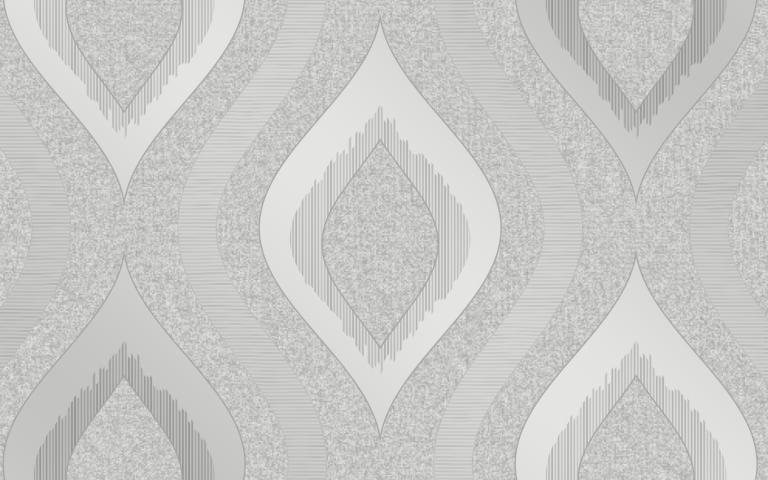
A Shadertoy shader for this pattern:

```glsl
// Staggered pointed ogees in pale foil, with hatched hearts and wavy ribbed bands,
// over a grey woven ground. Columns are folded to one local ogee; shapes are
// half-width profiles turned into distances, and a diagonal sheen tints the foil.

const float PI = 3.14159265;

// Layout, in canvas heights
const vec2  ORIGIN       = vec2(-0.008, 0.025);  // main ogee, from canvas centre
const float COLUMN       = 0.5333;               // spacing of columns
const float ROW          = 0.9833;               // spacing of ogees in a column
const vec2  OGEE_SIZE    = vec2(0.252, 0.4375);  // half extents
const vec2  HATCH_SIZE   = vec2(0.188, 0.300);
const vec2  HEART_SIZE   = vec2(0.121, 0.217);
const float HATCH_DROP   = 0.023;
const float HEART_DROP   = 0.033;
const float BAND_SWING   = 0.115;
const float BAND_HALF    = 0.040;
const float LINE_HALF    = 0.0014;
const float HATCH_PITCH  = 0.0066;
const float RIB_PITCH    = 0.0075;

// Tones
const vec3  TINT         = vec3(1.0, 1.0, 0.992);
const float GROUND       = 0.782;
const float FOIL_DARK    = 0.765;
const float FOIL_LIGHT   = 0.895;
const float BAND_DARK    = 0.785;
const float BAND_LIGHT   = 0.845;
const float OUTLINE      = 0.63;
const float BAND_EDGE    = 0.72;

float hash(vec2 p) {
    return fract(sin(dot(p, vec2(127.1, 311.7))) * 43758.5453);
}

float noise(vec2 p) {
    vec2 i = floor(p), f = fract(p);
    f = f * f * (3.0 - 2.0 * f);
    return mix(mix(hash(i), hash(i + vec2(1, 0)), f.x),
               mix(hash(i + vec2(0, 1)), hash(i + vec2(1, 1)), f.x), f.y);
}

// Pointed leaf: bow 0 gives flared cosine tips, bow 1 a plain lens
float leafDist(vec2 q, vec2 size, float bow) {
    float t = abs(q.y) / size.y;
    float a = PI * min(t, 1.0);
    float width = size.x * mix(0.5 + 0.5 * cos(a), 1.0 - t * t, bow);
    float slope = size.x / size.y * mix(0.5 * PI * sin(a), 2.0 * t, bow);
    return (abs(q.x) - width) / sqrt(1.0 + slope * slope);
}

// Distance to the centre line of the wavy band beside a column
float bandDist(vec2 q) {
    float k = 2.0 * PI / ROW;
    float slope = BAND_SWING * k * sin(k * q.y);
    float x = 0.5 * COLUMN + BAND_SWING * cos(k * q.y);
    return abs(abs(q.x) - x) / sqrt(1.0 + slope * slope);
}

float fill(float d, float aa) {
    return 1.0 - smoothstep(-aa, aa, d);
}

// Crossed threads with fine grain and dark flecks
float weave(vec2 p) {
    float warp = noise(p * vec2(290.0, 75.0));
    float weft = noise(p * vec2(75.0, 290.0) + 37.0);
    float grain = noise(p * 310.0 + 91.0);
    float fleck = max(smoothstep(0.72, 1.0, warp), smoothstep(0.72, 1.0, weft));
    return GROUND + 0.07 * (warp + weft - 1.0) + 0.15 * (grain - 0.5)
         - 0.10 * fleck * noise(p * 45.0);
}

// Soft parallel strokes, each with its own weight
float strokes(float x, float pitch, float seed) {
    float s = x / pitch;
    float stroke = 1.0 - smoothstep(0.12, 0.42, abs(fract(s) - 0.5));
    return stroke * mix(0.55, 1.0, hash(vec2(floor(s), seed)));
}

void mainImage(out vec4 fragColor, in vec2 fragCoord) {
    vec2 p = (fragCoord - 0.5 * iResolution.xy) / iResolution.y - ORIGIN;
    float aa = 0.75 / iResolution.y;

    // Local ogee: every second column is shifted by half a row
    float column = round(p.x / COLUMN);
    float shift = 0.5 * ROW * mod(column, 2.0);
    vec2 q = vec2(p.x - column * COLUMN, mod(p.y - shift + 0.5 * ROW, ROW) - 0.5 * ROW);

    float sheen = 0.5 + 0.5 * cos(0.5 * PI * (p.x / COLUMN + 2.0 * p.y / ROW));
    float cloth = weave(p);
    float tone = cloth;

    // Ribbed band
    float band = bandDist(q) - BAND_HALF;
    float ribs = strokes(p.y + 0.002 * noise(p * 18.0), RIB_PITCH, column);
    ribs *= 0.4 + 0.6 * noise(p * vec2(30.0, 130.0));
    float ribbed = mix(BAND_DARK, BAND_LIGHT, sheen) - 0.10 * ribs;
    tone = mix(tone, ribbed, fill(band, aa));
    tone = mix(tone, BAND_EDGE, 0.7 * fill(abs(band) - 0.6 * LINE_HALF, aa));

    // Foil ogee
    float ogee = leafDist(q, OGEE_SIZE, 0.15);
    float foil = mix(FOIL_DARK, FOIL_LIGHT, sheen);

    // Hatching with ragged stroke ends
    vec2 h = q + vec2(0.0, HATCH_DROP);
    float ragged = hash(vec2(floor(q.x / HATCH_PITCH), 5.0 + sign(h.y)));
    h.y *= 1.0 + 0.16 * ragged;
    float hatched = fill(leafDist(h, HATCH_SIZE, 0.45), aa);
    foil -= hatched * (0.025 + 0.16 * strokes(q.x, HATCH_PITCH, 3.0));
    tone = mix(tone, foil, fill(ogee, aa));

    // Woven heart and outlines
    float heart = leafDist(q + vec2(0.0, HEART_DROP), HEART_SIZE, 0.6);
    tone = mix(tone, cloth, fill(heart, aa));
    float outline = min(abs(ogee), abs(heart)) - LINE_HALF;
    tone = mix(tone, OUTLINE, 0.85 * fill(outline, aa));

    fragColor = vec4(tone * TINT, 1.0);
}
```
